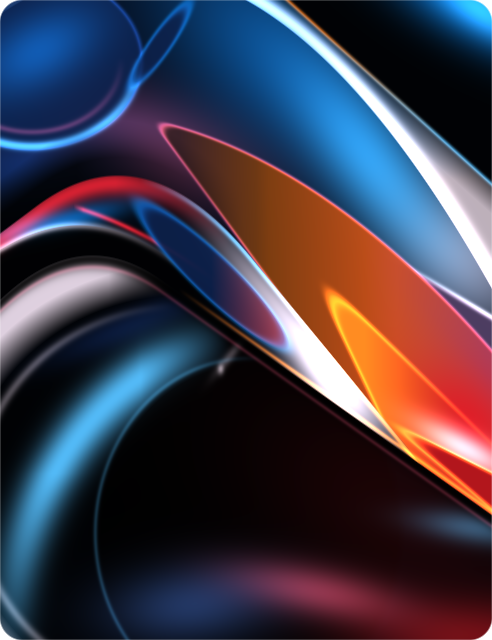
Give the GLSL for this background, as a Shadertoy shader.

```glsl
const vec3 NAVY = vec3(.05, .13, .3);
const vec3 BLUE = vec3(.03, .37, .66);
const vec3 SKY = vec3(.32, .72, .95);
const vec3 PEARL = vec3(.87, .81, .86);
const vec3 PLUM = vec3(.6, .22, .31);
const vec3 RED = vec3(.82, .1, .13);
const vec3 AMBER = vec3(1, .5, .12);

float smin(float a, float b, float k) {
  float h = max(k - abs(a - b), 0.) / k;
  return min(a, b) - h * h * k * .25;
}
float smax(float a, float b, float k) { return -smin(-a, -b, k); }
float ramp(float a, float b, float x) { return clamp((x - a) / (b - a), 0., 1.); }
float cover(float d) { return ramp(.8, -.8, d * iResolution.y); }
float line(float d, float w) { return exp(-d * d / (w * w)); }

// Ellipse e = centre, radii; turned by angle a
float ellipse(vec2 p, vec4 e, float a) {
  p -= e.xy;
  return length(vec2(p.x * cos(a) + p.y * sin(a), p.y * cos(a) - p.x * sin(a)) / e.zw);
}
float glow(vec2 p, vec4 e, float a) { return line(ellipse(p, e, a), 1.); }

// Distance above a falling parabola k = start, slope, bend
float above(vec2 p, vec4 k) {
  float u = p.x - k.x, s = k.z + 2. * k.w * u;
  return (p.y - k.y + (k.z + k.w * u) * u) / sqrt(1. + s * s);
}

vec3 backSheet(vec2 p) {
  vec3 c = NAVY * .35;
  c += BLUE * .65 * glow(p, vec4(.42, .92, .22, .12), -.8);
  c += (SKY - .12) * .85 * glow(p, vec4(.59, .735, .18, .07), -.95);
  c += PEARL * .55 * glow(p, vec4(.74, .59, .12, .09), -.8);
  c += PLUM * .6 * glow(p, vec4(.25, .77, .16, .07), -.4);
  c += NAVY * glow(p, vec4(.06, .75, .16, .06), .2);
  // Mauve underside and bright lip
  float lip = above(p, vec4(.625, .59, .6, 0));
  c = mix(c, vec3(.3, .24, .38), cover(lip) * ramp(.56, .66, p.x));
  c += PEARL * line(lip, .004) * ramp(.6, .75, p.x);
  // Glossy bevel, night beyond its rim
  float bevel = above(p, vec4(.384, 1, .556, 1.6));
  float rim = above(p, vec4(.449, 1, .9, 0));
  vec3 gloss = mix(BLUE, PEARL * .85, ramp(.95, .72, p.y)) * ramp(.02, -.035, rim);
  gloss += PEARL * line(bevel - .009, .012);
  c = mix(c, gloss, cover(-bevel));
  vec3 night = NAVY * .06 + BLUE * 1.2 * glow(p, vec4(.74, .99, .15, .055), -.5);
  night += SKY * .5 * glow(p, vec4(.75, .985, .08, .028), -.6);
  c = mix(c, night, cover(-rim));
  return c + mix(SKY, AMBER, ramp(.78, .95, p.y)) * .7 * line(rim, .003);
}

vec3 bubbles(vec3 c, vec2 p) {
  float d = (ellipse(p, vec4(.05, .905, .172, .138), 0.) - 1.) * .15;
  vec3 fill = NAVY + BLUE * .7 * glow(p, vec4(.06, .92, .1, .055), .5);
  c = mix(c, fill, cover(d) * .9) + NAVY * line(d, .003);
  float low = ramp(.91, .8, p.y);
  c += (SKY * line(d + .005, .007) + PLUM * .5 * line(d + .029, .005)) * low;
  // Narrow leaf
  float leaf = (ellipse(p, vec4(.25, .93, .075, .016), .96) - 1.) * .016;
  c = mix(c, NAVY, cover(leaf) * .8);
  return c + BLUE * .6 * line(leaf, .003);
}

vec3 amberLobes(vec3 c, vec2 p) {
  float top = above(p, vec4(.293, .797, .312, .869));
  float large = smax(top, -above(p, vec4(.258, .785, 1.37, 0)), .025);
  vec3 fill = mix(vec3(.22, .13, .15), AMBER * .48, ramp(.28, .42, p.x));
  fill = mix(fill, vec3(.85, .33, .1), ramp(.4, .62, p.x));
  fill = mix(fill, PLUM * 1.15, ramp(.57, .76, p.x) * ramp(-.2, -.03, top));
  fill = mix(fill, RED * 1.1, glow(p, vec4(.73, .34, .11, .07), -.7));
  c = mix(c, fill, cover(large) * .95) + PLUM * line(large, .0025);
  // Nested bright lobe
  float small = smax(above(p, vec4(.555, .515, .98, 0)),
    -above(p, vec4(.533, .48, 2.1, 0)), .045);
  float fade = ramp(.8, .62, p.x);
  c = mix(c, mix(RED, AMBER * 1.1, ramp(.73, .57, p.x)), cover(small) * fade);
  c += AMBER * .7 * line(small, .003) * fade;
  c += PEARL * glow(p, vec4(.725, .3, .075, .022), -.5);
  // Red tip
  float tip = smax(above(p, vec4(.64, .325, .5, 0)),
    -above(p, vec4(.645, .31, .85, 0)), .018);
  return mix(c, RED * .85, cover(tip)) + AMBER * .8 * line(tip, .003);
}

vec3 ribbon(vec2 p, float edge) {
  vec3 c = NAVY * .2;
  c += RED * line(edge + .008, .014) * ramp(.36, .18, p.x);
  c += BLUE * glow(p, vec4(.09, .652, .1, .018), .25);
  c += PEARL * .75 * glow(p, vec4(.425, .53, .13, .028), -.88);
  c += PEARL * 1.4 * glow(p, vec4(.525, .405, .11, .04), -.88);
  // Pale crease over a dark underside, red thread
  float crease = p.y - smin(.61 + .55 * p.x, .78 - .7 * p.x, .15);
  c *= 1. - .8 * cover(crease) * ramp(.4, .3, p.x);
  c += PEARL * .8 * line(crease, .006) * ramp(.3, .05, p.x);
  float thread = above(p, vec4(.115, .677, .3, 1));
  c += RED * line(thread, .004) * ramp(.115, .13, p.x) * ramp(.34, .2, p.x);
  // Blue glass leaf
  float leaf = (ellipse(p, vec4(.332, .57, .158, .031), -.77) - 1.) * .031;
  vec3 fill = mix(NAVY, PLUM, ramp(.33, .43, p.x));
  c = mix(c, fill, cover(leaf) * .9) + BLUE * .6 * line(leaf, .003);
  vec3 trim = mix(SKY * .8, AMBER, ramp(.4, .55, p.x));
  return c + trim * line(edge + .003, .004) * ramp(.22, .36, p.x);
}

vec3 hollow(vec2 p, float edge) {
  // Pale shell with a grey lip
  float shell = ellipse(p, vec4(.286, .219, .352, .329), 0.);
  vec3 c = NAVY * .05 + PEARL * ramp(.97, 1.12, shell) * ramp(.29, .17, p.x);
  c += PEARL * .36 * line(shell - .92, .02) * ramp(.27, .06, p.x);
  c += NAVY * .7 * glow(p, vec4(.2, .49, .13, .025), .4);
  // Curved blue reflection and inner rim
  float arc = ellipse(p, vec4(.43, .01, .41, .465), 0.) - 1.;
  c += SKY * line(arc, .085) * ramp(.36, .22, p.x) * ramp(-.07, .26, p.y);
  float rim = ellipse(p, vec4(.39, .167, .241, .273), 0.) - 1.;
  c *= 1. - .75 * ramp(.01, -.04, rim);
  c += SKY * .25 * line(rim, .014) * ramp(.42, .3, p.x);
  c += PEARL * .3 * glow(p, vec4(.358, .442, .035, .007), .9);
  c += PEARL * .5 * glow(p, vec4(.345, .423, .005, .008), 0.);
  // Light on the floor
  c += RED * .13 * glow(p, vec4(.62, .2, .25, .15), -.6);
  c += PLUM * .85 * glow(p, vec4(.5, .075, .13, .038), -.2);
  c += (NAVY + .08) * glow(p, vec4(.3, .055, .13, .06), .1);
  c += RED * .5 * glow(p, vec4(.74, 0, .17, .06), 0.);
  c += SKY * .45 * glow(p, vec4(.74, .175, .09, .024), -.15);
  // Dark seam
  c *= 1. - .9 * line(edge + .004, .012);
  return c + PLUM * .35 * line(edge + .014, .003);
}

void mainImage(out vec4 fragColor, in vec2 fragCoord) {
  vec2 p = fragCoord / iResolution.y;
  float upper = (p.y - smin(1.077 - 1.22 * p.x, .635 + .75 * p.x, .33)) * .7;
  float lower = (p.y - smin(.741 - .71 * p.x, .531 + p.x, .22)) * .8;
  vec3 c = amberLobes(bubbles(backSheet(p), p), p);
  c *= 1. - .85 * ramp(.06, .02, upper) * ramp(.38, .12, p.x);
  c = mix(c, ribbon(p, upper), cover(upper));
  c = mix(c, hollow(p, lower), cover(lower));
  c += AMBER * .8 * line(lower - .004, .003) * ramp(.28, .45, p.x);
  // Rounded white frame
  vec2 mid = .5 * iResolution.xy / iResolution.y;
  float frame = length(max(abs(p - mid) - mid + .035, 0.)) - .035;
  fragColor = vec4(mix(vec3(1), clamp(c, 0., 1.), cover(frame)), 1);
}
```
